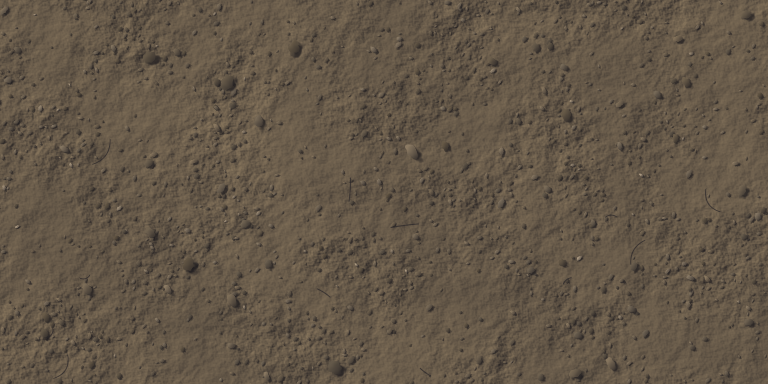
Give the GLSL for this texture, as a WebGL 2 fragment shader.

```glsl
#version 300 es
precision highp float;

uniform vec2 u_resolution;
out vec4 fragColor;

const vec3 SHADOW = vec3(0.12, 0.11, 0.12);
const vec3 SOIL = vec3(0.46, 0.40, 0.32);
const vec3 STONE = vec3(0.47, 0.42, 0.355);
const vec2 TO_LIGHT = vec2(-0.8, 0.6);

vec2 hash2(vec2 p) {
    vec3 q = fract(p.xyx * vec3(0.1031, 0.1030, 0.0973));
    q += dot(q, q.yzx + 33.33);
    return fract((q.xx + q.yz) * q.zy);
}

vec2 direction(float angle) {
    return vec2(cos(angle), sin(angle));
}

mat2 rotation(float angle) {
    vec2 d = direction(angle);
    return mat2(d.x, -d.y, d.y, d.x);
}

float corner(vec2 cell, vec2 offset) {
    return dot(direction(6.2832 * hash2(cell).x), offset);
}

float gradientNoise(vec2 p) {
    vec2 i = floor(p), f = p - i;
    vec2 u = f * f * f * (f * (f * 6.0 - 15.0) + 10.0);
    vec2 e = vec2(1.0, 0.0);
    float low = mix(corner(i, f), corner(i + e, f - e), u.x);
    float high = mix(corner(i + e.yx, f - e.yx), corner(i + 1.0, f - 1.0), u.x);
    return mix(low, high, u.y);
}

float soilHeight(vec2 p) {
    float height = 0.0, amplitude = 1.0;
    p *= 12.0;
    for (int i = 0; i < 5; i++) {
        height += amplitude * gradientNoise(p);
        p = rotation(0.6) * p * 2.0 + 17.3;
        amplitude *= 0.6;
    }
    return height;
}

// Crumbled ground is near 1, trodden ground near 0
float roughness(vec2 p) {
    float n = gradientNoise(p * 4.5 + 31.0) + 0.6 * gradientNoise(p * 11.0 + 7.0);
    return smoothstep(-0.45, 0.5, n);
}

float inside(float edge, float softness) {
    return 1.0 - smoothstep(-softness, softness, edge);
}

// One jittered layer of lit stones with their shadows
vec3 scatterStones(vec3 ground, vec2 p, float cells, float share, float size, float pixel) {
    vec2 home = floor(p * cells);
    for (int y = -1; y <= 1; y++)
    for (int x = -1; x <= 1; x++) {
        vec2 cell = home + vec2(x, y);
        vec2 seed = hash2(cell + cells * 3.7);
        float density = share * mix(0.35, 1.5, roughness(cell / cells));
        if (seed.x > density) continue;

        vec2 shape = hash2(cell + 91.7);
        vec2 tint = hash2(cell + 47.1);
        vec2 centre = (cell + 0.2 + 0.6 * hash2(cell + 12.9)) / cells;
        float radius = size * mix(0.55, 1.25, shape.x * shape.x);
        vec2 q = (p - centre) / radius;
        mat2 turn = rotation(6.2832 * shape.y);
        vec2 stretch = vec2(0.8, mix(1.0, 1.5, tint.y));
        float lumps = 0.45 * gradientNoise(q * 1.3 + cell * 5.3);
        float body = length(turn * q * stretch) - 1.0 + lumps;
        float shade = length(turn * (q + TO_LIGHT * 0.75) * stretch) - 1.0 + lumps;
        float softness = 0.8 * pixel / radius;

        float facing = dot(q, TO_LIGHT) + 0.5 * lumps;
        float light = 0.84 + 0.36 * clamp(facing, -1.5, 0.8);
        vec3 stone = mix(SOIL, STONE, tint.x) * mix(0.75, 1.08, tint.y);
        stone *= 1.0 + 0.3 * step(0.95, tint.x);
        ground = mix(ground, SHADOW, 0.75 * inside(shade, softness + 0.2));
        ground = mix(ground, mix(SHADOW, stone, light), inside(body, softness));
    }
    return ground;
}

// Slightly bent twigs, dark or straw coloured
vec3 scatterTwigs(vec3 ground, vec2 p, float aspect, float pixel) {
    for (int i = 0; i < 18; i++) {
        vec2 place = hash2(vec2(i, 5.0)), form = hash2(vec2(i, 23.0));
        vec2 q = rotation(3.1416 * form.x) * (p - place * vec2(aspect, 1.0));
        float reach = mix(0.012, 0.05, form.y * form.y);
        q.y += (place.x - 0.5) * q.x * q.x / reach;
        float d = length(vec2(max(abs(q.x) - reach, 0.0), q.y)) - 0.0012;
        vec3 bark = mix(SHADOW * 1.3, SOIL * 0.85, step(0.65, place.y));
        ground = mix(ground, bark, 0.8 * inside(d, 0.8 * pixel));
    }
    return ground;
}

void main() {
    float pixel = 1.0 / u_resolution.y;
    vec2 p = gl_FragCoord.xy * pixel;

    // Soil relief under low side light
    float rough = roughness(p);
    float slope = soilHeight(p) - soilHeight(p + TO_LIGHT * 0.005);
    float relief = slope * mix(0.65, 1.45, rough);
    relief *= relief < 0.0 ? 1.15 : 0.8;
    float broad = 0.11 * gradientNoise(p * 2.3 + 3.0) + 0.06 * gradientNoise(p * 7.0);
    float tone = clamp(0.86 + relief + broad - 0.06 * rough, 0.05, 1.15);
    vec3 color = mix(SHADOW, SOIL, tone);

    // Crumbs, pebbles, stones and litter
    color = scatterStones(color, p, 62.0, 0.16, 0.0050, pixel);
    color = scatterStones(color, p, 27.0, 0.11, 0.0085, pixel);
    color = scatterStones(color, p, 11.0, 0.16, 0.0140, pixel);
    color = scatterTwigs(color, p, u_resolution.x * pixel, pixel);
    fragColor = vec4(color, 1.0);
}
```
